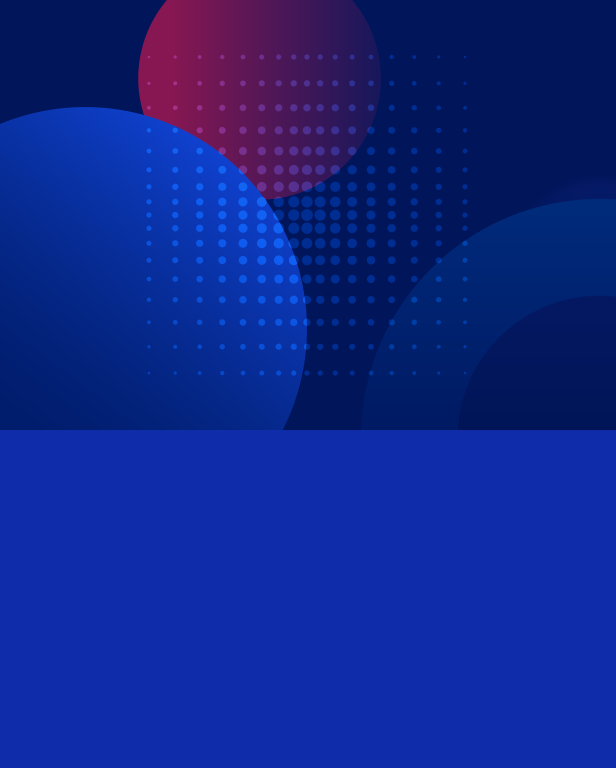
Write a WebGL 1 fragment shader that draws this background.

```glsl
precision highp float;

uniform vec2 u_resolution;

// Layout, in units of canvas height
const float PANEL_TOP = 0.440;
const vec2 BLUE_CENTER = vec2(0.1107, 0.5716);
const float BLUE_RADIUS = 0.289;
const vec2 RED_CENTER = vec2(0.338, 0.898);
const float RED_RADIUS = 0.158;
const vec2 RING_CENTER = vec2(0.781, 0.430);
const float RING_OUTER = 0.311;
const float RING_INNER = 0.185;
const vec2 HAZE_CENTER = vec2(0.779, 0.648);
const float HAZE_RADIUS = 0.122;

// Dot grid: offset of line n from the center is STEP * n + GROWTH * n * n
const vec2 GRID_CENTER = vec2(0.3997, 0.720);
const float GRID_STEP = 0.01596;
const float GRID_GROWTH = 0.00122;
const float GRID_LINES = 8.0;
const float DOT_RADIUS = 0.0077;
const float DOT_SHRINK = 0.0211;

// Colours
const vec3 NAVY = vec3(0.0, 0.082, 0.353);
const vec3 PANEL = vec3(0.060, 0.178, 0.667);
const vec3 BLUE_DARK = vec3(0.0, 0.11, 0.42);
const vec3 BLUE_LIGHT = vec3(0.06, 0.255, 0.81);
const vec3 CRIMSON = vec3(0.53, 0.09, 0.32);
const vec3 VIOLET = vec3(0.08, 0.09, 0.36);
const vec3 RING_LOW = vec3(0.0, 0.10, 0.39);
const vec3 RING_HIGH = vec3(0.0, 0.165, 0.48);
const vec3 CORE_LOW = vec3(0.0, 0.08, 0.34);
const vec3 CORE_HIGH = vec3(0.015, 0.095, 0.385);
const vec3 HAZE = vec3(0.02, 0.10, 0.40);
const vec3 DOT_GAIN = vec3(1.25, 1.3, 1.0);
const vec3 DOT_LIFT = vec3(0.0, 0.07, 0.22);

// Antialiased coverage of a signed distance
float cover(float d) {
  return clamp(0.5 - d * u_resolution.y, 0.0, 1.0);
}

float disc(vec2 p, vec2 center, float radius) {
  return cover(length(p - center) - radius);
}

float ramp(float start, float end, float x) {
  return clamp((x - start) / (end - start), 0.0, 1.0);
}

// Grid whose spacing widens and whose dots shrink away from its center
float dotGrid(vec2 p) {
  vec2 q = p - GRID_CENTER;
  vec2 root = sqrt(GRID_STEP * GRID_STEP + 4.0 * GRID_GROWTH * abs(q));
  vec2 line = floor((root - GRID_STEP) / (2.0 * GRID_GROWTH) + 0.5);
  line = min(line, GRID_LINES);
  vec2 spot = line * (GRID_STEP + GRID_GROWTH * line);
  float radius = DOT_RADIUS - DOT_SHRINK * length(spot);
  return cover(length(abs(q) - spot) - radius);
}

void main() {
  vec2 p = gl_FragCoord.xy / u_resolution.y;
  vec3 color = NAVY;

  // Soft haze behind the ring
  float haze = 1.0 - smoothstep(-0.014, 0.005, length(p - HAZE_CENTER) - HAZE_RADIUS);
  color = mix(color, HAZE, haze * ramp(0.64, 0.76, p.x));

  // Ring and its core
  vec3 ring = mix(RING_LOW, RING_HIGH, ramp(0.44, 0.73, p.y));
  vec3 core = mix(CORE_LOW, CORE_HIGH, ramp(0.44, 0.61, p.y));
  color = mix(color, ring, disc(p, RING_CENTER, RING_OUTER));
  color = mix(color, core, disc(p, RING_CENTER, RING_INNER));

  // Crimson disc fading to the right
  vec3 red = mix(CRIMSON, VIOLET, ramp(0.221, 0.501, p.x));
  color = mix(color, red, disc(p, RED_CENTER, RED_RADIUS));

  // Large blue disc lit from the upper right
  float light = pow(ramp(0.352, 0.81, dot(p, vec2(0.6, 0.8))), 1.5);
  vec3 blue = mix(BLUE_DARK, BLUE_LIGHT, light);
  color = mix(color, blue, disc(p, BLUE_CENTER, BLUE_RADIUS));

  // Dots brighten whatever lies below them
  color = mix(color, min(color * DOT_GAIN + DOT_LIFT, 0.95), dotGrid(p));

  // Flat lower panel
  color = mix(color, PANEL, cover(p.y - PANEL_TOP));

  gl_FragColor = vec4(color, 1.0);
}
```
